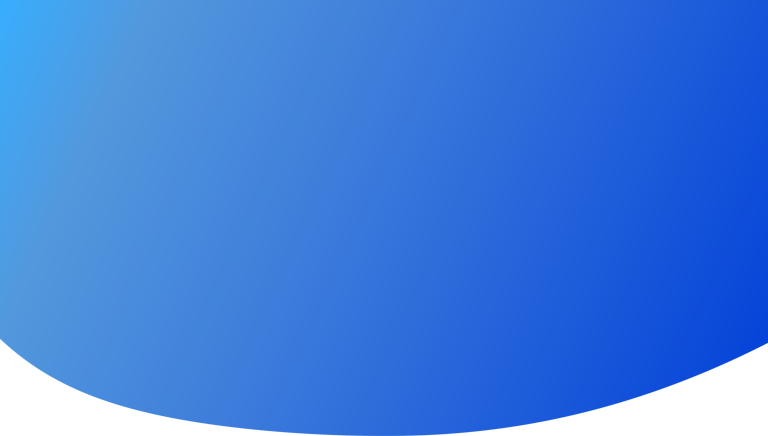
A WebGL 1 fragment shader for this background:

```glsl
precision highp float;
// A blue panel with a diagonal four-stop gradient on white, its lower edge
// bowed like a shallow bowl. The edge is a height curve in x, smoothed by its
// approximate distance; all lengths are in canvas widths.

uniform vec2 u_resolution;

const float CANVAS_HEIGHT = 290.0 / 512.0;

// Gradient axis (pointing right and down) and stop positions along it
const vec2 AXIS = vec2(0.908, 0.419);
const float STOP_STEEL = 0.183;
const float STOP_MID = 0.521;
const float STOP_DEEP = 1.094;

const vec3 SKY = vec3(0.220, 0.680, 0.995);
const vec3 STEEL = vec3(0.325, 0.595, 0.865);
const vec3 MID = vec3(0.232, 0.480, 0.858);
const vec3 DEEP = vec3(0.022, 0.265, 0.850);
const vec3 WHITE = vec3(1.0);

// Lower edge: lowest point and rise on either side
const float VALLEY_X = 0.501;
const float LEFT_BOW = 0.0716;
const float LEFT_FLARE = 0.0547;
const float RIGHT_RISE = 0.121;
const float RIGHT_POWER = 2.1;

float ramp(float a, float b, float t) {
  return clamp((t - a) / (b - a), 0.0, 1.0);
}

vec3 panelColor(vec2 p) {
  float t = dot(vec2(p.x, CANVAS_HEIGHT - p.y), AXIS);
  vec3 color = mix(SKY, STEEL, ramp(0.0, STOP_STEEL, t));
  color = mix(color, MID, ramp(STOP_STEEL, STOP_MID, t));
  return mix(color, DEEP, ramp(STOP_MID, STOP_DEEP, t));
}

// Height of the panel's lower edge above the canvas bottom
float edgeHeight(float x) {
  float left = max(VALLEY_X - x, 0.0) / VALLEY_X;
  float right = max(x - VALLEY_X, 0.0) / (1.0 - VALLEY_X);
  float left2 = left * left;
  return LEFT_BOW * left2 + LEFT_FLARE * left2 * left2 * left2
       + RIGHT_RISE * pow(right, RIGHT_POWER);
}

void main() {
  vec2 p = gl_FragCoord.xy / u_resolution * vec2(1.0, CANVAS_HEIGHT);
  float pixel = 1.0 / u_resolution.x;

  // Vertical gap divided by the slope length approximates distance
  float height = edgeHeight(p.x);
  float slope = (edgeHeight(p.x + pixel) - height) / pixel;
  float dist = (p.y - height) / sqrt(1.0 + slope * slope);
  float inside = smoothstep(-0.75 * pixel, 0.75 * pixel, dist);

  gl_FragColor = vec4(mix(WHITE, panelColor(p), inside), 1.0);
}
```
